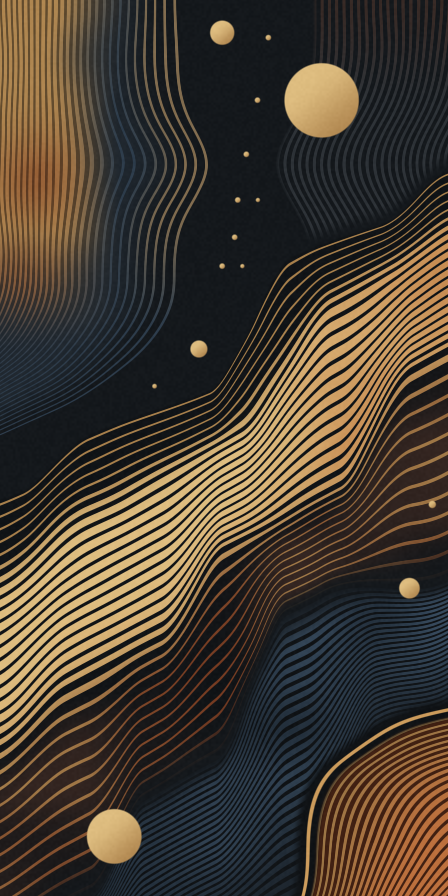
Give the GLSL for this background, as a WebGL 2 fragment shader.

```glsl
#version 300 es
precision highp float;
// Flowing contour lines: a gold diagonal band, a blue stream, a copper hill and
// two combed curtains on dark ink, with shaded gold discs. Each family of lines
// is a repeated stripe over a smooth phase field bounded by stepped ridges.
uniform vec2 u_resolution;
out vec4 outColor;

const vec3 INK = vec3(0.080, 0.095, 0.110);
const vec3 CREAM = vec3(0.87, 0.74, 0.50);
const vec3 GOLD = vec3(0.80, 0.61, 0.36);
const vec3 COPPER = vec3(0.74, 0.44, 0.24);
const vec3 RUST = vec3(0.46, 0.23, 0.13);
const vec3 BLUE = vec3(0.17, 0.23, 0.29);
const vec3 SLATE = vec3(0.19, 0.21, 0.23);
const vec4 BAND_LINES = vec4(7.0, 13.0, 12.0, 27.0); // lines between ridges
const float HILL_DENSITY = 80.0;
const float VEIL_DENSITY = 62.0;
const float WARP = 0.012;
const int DISC_COUNT = 7;
const vec3 DISCS[DISC_COUNT] = vec3[](                // centre, radius
  vec3(0.718, 1.776, 0.083), vec3(0.255, 0.133, 0.061), vec3(0.496, 1.927, 0.027),
  vec3(0.914, 0.687, 0.023), vec3(0.444, 1.221, 0.019), vec3(0.965, 0.874, 0.008),
  vec3(0.345, 1.138, 0.005));
const int DOT_COUNT = 6;

float hash(vec2 p) {
  vec3 q = fract(p.xyx * vec3(0.1031, 0.1030, 0.0973));
  q += dot(q, q.yzx + 33.33);
  return fract((q.x + q.y) * q.z);
}

float noise(vec2 p) {
  vec2 i = floor(p), f = fract(p);
  f = f * f * (3.0 - 2.0 * f);
  return mix(mix(hash(i), hash(i + vec2(1, 0)), f.x),
             mix(hash(i + vec2(0, 1)), hash(i + vec2(1, 1)), f.x), f.y);
}

// Antialiased stripes, one per unit of phase, covering a fraction "duty".
float stripe(float phase, float duty) {
  float w = fwidth(phase);
  float d = abs(fract(phase) - 0.5) * 2.0;
  float line = 1.0 - smoothstep(duty - w, duty + w, d);
  return mix(line, duty, smoothstep(0.4, 0.9, w));
}

// Height of a rising ridge; each step is (start, end, rise).
float ridge(float x, float base, float slope, vec3 a, vec3 b, vec3 c) {
  return base + slope * x + a.z * smoothstep(a.x, a.y, x)
       + b.z * smoothstep(b.x, b.y, x) + c.z * smoothstep(c.x, c.y, x);
}

float bump(float x, float centre, float width) {
  float t = (x - centre) / width;
  return exp(-t * t);
}

void paintDisc(inout vec3 col, vec2 p, vec2 centre, float radius) {
  vec2 q = (p - centre) / radius;
  float px = 1.0 / u_resolution.x;
  float cover = 1.0 - smoothstep(radius - px, radius + px, length(p - centre));
  vec3 shade = mix(CREAM, GOLD * 0.86, smoothstep(-0.6, 1.1, dot(q, vec2(0.55, -0.65))));
  col = mix(col, shade, cover);
}

void main() {
  vec2 p = gl_FragCoord.xy / u_resolution.x;
  vec2 w = p + WARP * (vec2(noise(p * 7.0), noise(p * 7.0 + 31.0)) - 0.5);
  float blotch = noise(p * vec2(6.0, 8.0) + 5.0);
  vec3 col = INK;

  // Ridges from the top of the band down to the foot of the stream
  vec4 top = vec4(
    ridge(w.x, 0.89, 0.36, vec3(0.05, 0.20, 0.07), vec3(0.47, 0.65, 0.235), vec3(0.85, 1.0, 0.065)),
    ridge(w.x, 0.70, 0.55, vec3(0.00, 0.20, 0.04), vec3(0.54, 0.74, 0.17), vec3(0.88, 1.0, 0.02)),
    ridge(w.x, 0.33, 0.55, vec3(0.00, 0.15, 0.05), vec3(0.36, 0.50, 0.12), vec3(0.76, 0.92, 0.17)),
    ridge(w.x, -0.11, 0.55, vec3(0.20, 0.32, 0.15), vec3(0.48, 0.64, 0.24), vec3(0.72, 1.0, -0.12)));
  float foot = ridge(w.x, -0.36, 0.55, vec3(0.68, 0.84, 0.26), vec3(0.85, 1.0, -0.03), vec3(0.0, 1.0, 0.0));
  vec4 part = max((top - w.y) / (top - vec4(top.yzw, foot)), 0.0);
  part.xyz = min(part.xyz, 1.0);
  float level = dot(part, vec4(1.0));
  float flow = dot(part, BAND_LINES);

  // Upper left curtain: gold comb fading into cool outer lines
  float drop = pow(clamp((1.38 - w.y) / 0.35, 0.0, 2.0), 2.2);
  float edge = 0.405 + 0.07 * bump(w.y, 1.63, 0.11) * smoothstep(0.08, 0.4, w.x) - 0.4 * drop;
  float inside = edge - w.x;
  float warm = (1.0 - smoothstep(0.14, 0.32, p.x + 0.06 * blotch)) * smoothstep(1.22, 1.52, p.y);
  float rim = (1.0 - smoothstep(0.06, 0.16, inside)) * smoothstep(1.25, 1.55, p.y);
  float comb = stripe(38.0 * inside + 60.0 * inside * inside, mix(0.26, 0.62, warm));
  float ember = max(bump(p.x, 0.08, 0.09) * bump(p.y, 1.60, 0.10),
                    0.8 * bump(p.x, 0.04, 0.12) * bump(p.y, 1.37, 0.10));
  vec3 thread = mix(BLUE * 1.1, GOLD * 0.95, max(warm, 0.65 * rim));
  thread = mix(thread, COPPER * 0.85, ember * 0.8);
  vec3 ground = mix(INK, mix(GOLD, COPPER, ember) * 0.53, warm);
  ground += BLUE * 0.3 * (1.0 - warm) * smoothstep(0.02, 0.2, inside);
  col = mix(col, mix(ground, thread, comb), smoothstep(-0.004, 0.012, inside));

  // Upper right veil of faint lines
  float veil = w.x - 0.70 + 0.085 * bump(w.y, 1.64, 0.13);
  float veilMask = smoothstep(0.0, 0.02, veil) * smoothstep(0.0, 0.05, w.y - top.x);
  vec3 veilColor = mix(SLATE, RUST * 0.6, smoothstep(1.75, 2.0, p.y) * 0.5);
  col = mix(col, veilColor, veilMask * stripe(veil * VEIL_DENSITY, 0.42));

  // Gold band: thin lines swell to a bright core, then thin out in rust
  float core = smoothstep(0.55, 1.2, level) * (1.0 - smoothstep(1.75, 2.25, level));
  float bandMask = smoothstep(-0.01, 0.04, level) * (1.0 - smoothstep(2.75, 3.0, level));
  vec3 bandColor = mix(GOLD * 0.82, CREAM, core);
  float glow = smoothstep(0.5, 0.9, p.x) + smoothstep(1.5, 2.0, level) * 0.4;
  bandColor = mix(bandColor, mix(GOLD, COPPER, 0.5), core * min(glow, 1.0) * (0.45 + 0.5 * blotch));
  float low = smoothstep(1.95, 2.35, level);
  bandColor = mix(bandColor, mix(RUST, GOLD * 0.8, blotch), low);
  vec3 bandGround = INK * 0.8 + RUST * 0.32 * low * blotch;
  vec3 band = mix(bandGround, bandColor, stripe(flow, mix(0.19, 0.70, core)));
  col = mix(col, band, bandMask);

  // Blue stream
  float stream = smoothstep(2.98, 3.15, level) * (1.0 - 0.6 * smoothstep(3.5, 4.1, level));
  vec3 water = mix(INK * 0.75, BLUE * (0.8 + 0.5 * blotch), stripe(flow, 0.58));
  col = mix(col, water, stream);

  // Copper hill with a bright rim
  float depth = 0.46 + 0.09 * smoothstep(0.0, 0.3, p.y) - length(w - vec2(1.12, -0.12));
  float px = 1.0 / u_resolution.x;
  float lit = smoothstep(0.0, 0.22, depth);
  vec3 grain = mix(RUST * 0.55, mix(GOLD * 0.75, COPPER, lit), stripe(depth * HILL_DENSITY, 0.35 + 0.3 * lit));
  col = mix(col, INK * 0.75, smoothstep(-0.035, -0.01, depth));
  col = mix(col, grain, smoothstep(0.012, 0.025, depth));
  col = mix(col, GOLD, 1.0 - smoothstep(0.002, 0.002 + 1.5 * px, abs(depth)));

  // Discs and a rising trail of dots, the lower ones paired
  for (int i = 0; i < DISC_COUNT; i++) paintDisc(col, p, DISCS[i].xy, DISCS[i].z);
  for (int i = 0; i < DOT_COUNT; i++) {
    float k = float(i);
    vec2 dotPos = vec2(0.49 + 0.018 * k + 0.02 * hash(vec2(k, 7.0)), 1.406 + 0.055 * k + 0.0094 * k * k);
    paintDisc(col, p, dotPos, 0.006);
    if (i == 0 || i == 2) paintDisc(col, p, dotPos + vec2(0.045, 0.0), 0.0045);
  }

  outColor = vec4(col + 0.02 * (noise(p * 190.0) - 0.5), 1.0);
}
```
